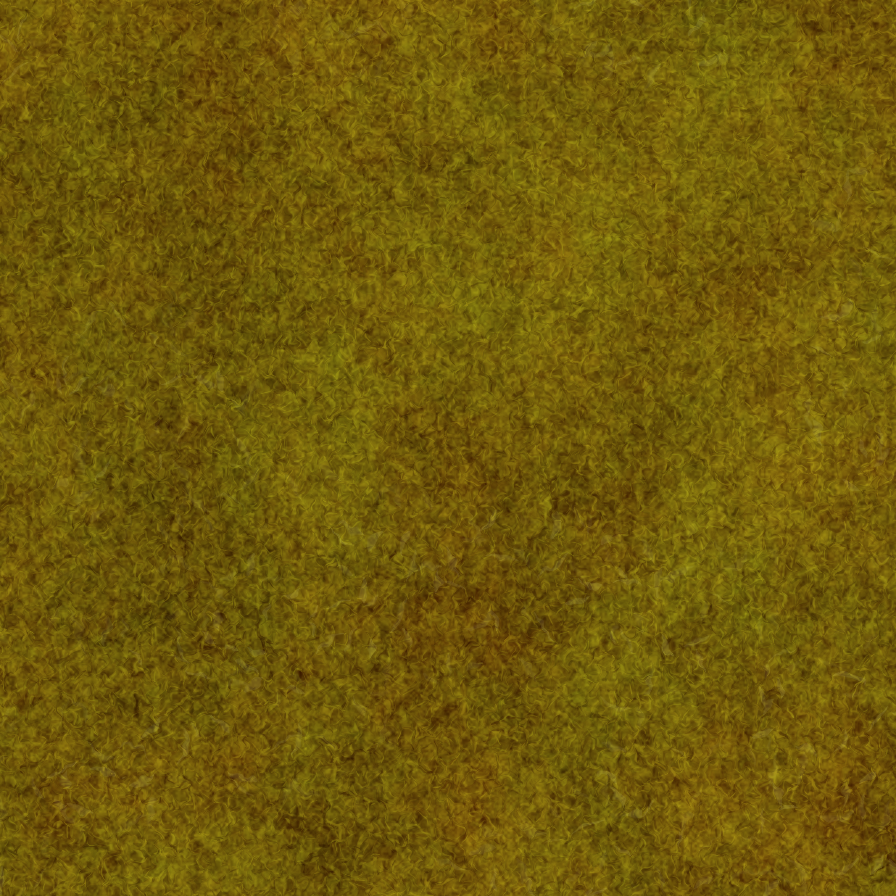
Reproduce this texture procedurally as a three.js fragment shader.

```glsl
// Mossy, matted grass in olive and brown: broad uneven patches, several layers
// of short curved blades from jittered grids, pale blades in a few places,
// and crisp fibrous grain. Tone and hue are summed, then turned into colour.

varying vec2 vUv;

float hash(vec2 p) {
  return fract(sin(dot(p, vec2(127.1, 311.7))) * 43758.5453);
}

float noise(vec2 p) {
  vec2 i = floor(p);
  vec2 f = fract(p);
  f = f * f * (3.0 - 2.0 * f);
  return mix(mix(hash(i), hash(i + vec2(1.0, 0.0)), f.x),
             mix(hash(i + vec2(0.0, 1.0)), hash(i + 1.0), f.x), f.y);
}

// Centred on zero
float fbm(vec2 p) {
  float sum = 0.0;
  float gain = 0.5;
  for (int i = 0; i < 5; i++) {
    sum += gain * (noise(p) - 0.5);
    p = mat2(0.8, 0.6, -0.6, 0.8) * p * 2.03 + 17.3;
    gain *= 0.62;
  }
  return sum;
}

// Paints one grid of curved, tapering blades over shade (x tone, y hue)
vec2 paintBlades(vec2 shade, vec2 uv, float scale, float seed) {
  vec2 p = uv * scale + seed * 3.7;
  vec2 cell = floor(p);
  float soft = 0.0008 * scale;
  for (int j = -1; j <= 1; j++) {
    for (int i = -1; i <= 1; i++) {
      vec2 id = cell + vec2(float(i), float(j));
      vec2 key = id + seed * 19.1;
      vec2 root = id + vec2(hash(key), hash(key + 5.3));
      float angle = 1.57 + (hash(key + 11.9) - 0.5) * 2.9;
      vec2 along = vec2(cos(angle), sin(angle));
      vec2 d = p - root;
      vec2 q = vec2(dot(d, along), dot(d, vec2(-along.y, along.x)));
      float reach = mix(0.35, 0.85, hash(key + 23.7));
      float bend = (hash(key + 31.1) - 0.5) * 1.2;
      float taper = 1.0 - q.x * q.x / (reach * reach);
      float width = mix(0.06, 0.18, hash(key + 41.3)) * taper;
      float across = q.y + bend * q.x * q.x;
      float cover = 1.0 - smoothstep(-soft, soft, abs(across) - width);
      cover *= smoothstep(0.0, 0.2, taper);
      vec2 ink = vec2(hash(key + 53.9), hash(key + 67.7)) * 2.0 - 1.0;
      // A dark rim on one side lifts each blade off the mat
      float rim = smoothstep(0.0, width + 0.04, across);
      ink.x = ink.x * 1.8 - 0.9 * rim + 0.4;
      shade = mix(shade, ink, cover * vec2(0.75, 0.45));
    }
  }
  return shade;
}

void main() {
  vec2 uv = vUv;

  // Ragged edges from a small warp
  vec2 warp = vec2(noise(uv * 120.0), noise(uv * 120.0 + 47.0)) - 0.5;
  vec2 bent = uv + warp * 0.007;

  // Broad patches with broken borders
  float patchTone = fbm(uv * vec2(6.5, 5.0) + 2.6) * 2.5;
  float patchHue = fbm(uv * vec2(7.0, 5.5) + 31.4) * 3.6;

  // Matted undergrowth, then blades from large to small
  vec2 shade = vec2(fbm(bent * 60.0) * 4.0, fbm(bent * 40.0 + 9.0) * 3.0);
  for (int layer = 0; layer < 4; layer++) {
    float n = float(layer);
    shade = paintBlades(shade, bent, 50.0 + 23.0 * n, n + 1.0);
  }
  shade = shade * vec2(0.92, 0.9) + vec2(patchTone, patchHue);

  // Fine fibres, dark gaps and grain
  shade.x += (noise(bent * vec2(230.0, 150.0)) - 0.5) * 1.7;
  shade.x += (noise(uv * 340.0 + 13.0) - 0.5) * 1.9;
  shade.x -= smoothstep(0.68, 0.9, noise(bent * vec2(130.0, 105.0) + 71.0)) * 1.0;

  vec3 color = vec3(0.447, 0.362, 0.038);
  color += shade.x * vec3(0.058, 0.064, 0.010);
  color += shade.y * vec3(-0.014, 0.014, 0.002);

  // Pale greyish blades gathered in a few places
  float bloom = smoothstep(0.52, 0.8, noise(uv * 5.0 + 5.2));
  float pale = clamp(paintBlades(vec2(0.0), bent, 36.0, 9.0).x, 0.0, 1.0);
  color += bloom * pale * vec3(0.05, 0.06, 0.06);

  gl_FragColor = vec4(clamp(color, 0.0, 1.0), 1.0);
}
```
